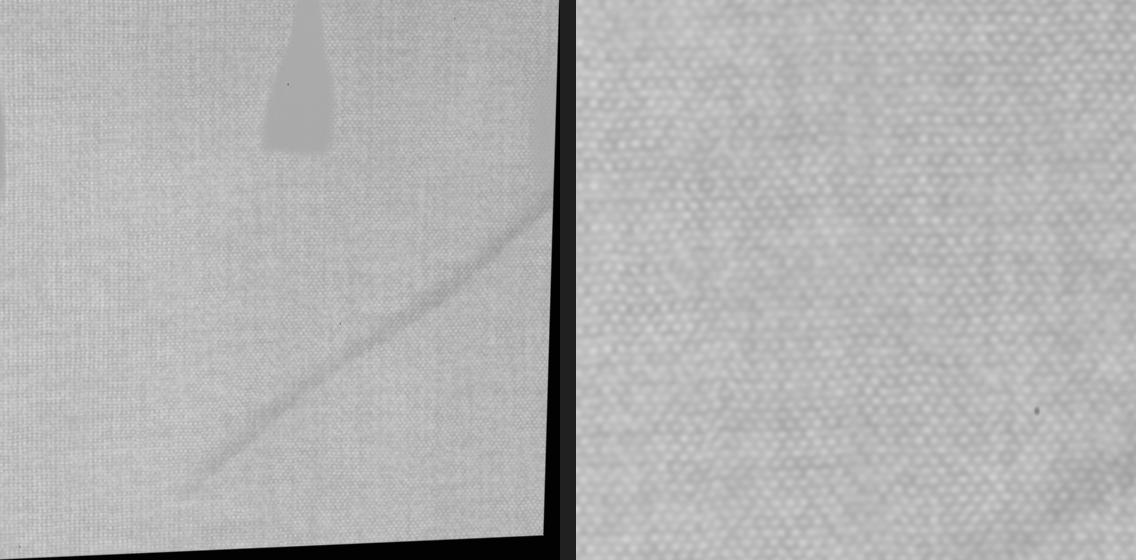
Left, the full canvas; right, a detail of the centre.
Write a Shadertoy shader that draws this texture.

```glsl
#define CLOTH_GREY 0.750
#define SIDE_FALLOFF 0.046
#define WEAVE_CONTRAST 0.036
#define SLUB_CONTRAST 0.040
#define GRAIN_CONTRAST 0.065
#define CLOUD_CONTRAST 0.040
#define STAIN_GREY 0.665
#define CREASE_DEPTH 0.050
#define BACKDROP_GREY 0.006
#define THREADS vec2(118.0, 82.0)
#define SPECK_CELLS 9.0
#define TAU 6.2831853

float hash(vec2 p) {
    return fract(sin(dot(p, vec2(127.1, 311.7))) * 43758.5453);
}

float noise(vec2 p) {
    vec2 i = floor(p), f = fract(p);
    f = f * f * (3.0 - 2.0 * f);
    return mix(mix(hash(i), hash(i + vec2(1, 0)), f.x),
               mix(hash(i + vec2(0, 1)), hash(i + vec2(1, 1)), f.x), f.y);
}

float fbm(vec2 p) {
    float sum = 0.0, gain = 0.5;
    for (int i = 0; i < 4; i++) {
        sum += gain * noise(p);
        p = p * 2.03 + 17.3;
        gain *= 0.5;
    }
    return sum / 0.9375;
}

// Upright rows on the left side pass into staggered stitches on the right
float weave(vec2 uv) {
    vec2 t = uv * THREADS * TAU;
    t.x += 1.6 * (noise(uv * vec2(14.0, 60.0)) - 0.5);
    t.y += 1.6 * (noise(uv * vec2(60.0, 14.0) + 5.0) - 0.5);
    float upright = cos(t.x) * (0.75 + 0.25 * cos(2.0 * t.y));
    float staggered = cos(t.x) * cos(t.y);
    float rows = cos(2.0 * t.y);
    float drift = uv.x + 0.7 * (fbm(uv * 5.0) - 0.5);
    float side = smoothstep(0.05, 0.65, drift);
    float strength = mix(1.1, 0.8, side) * (0.55 + 0.9 * noise(uv * 28.0));
    return strength * (mix(upright, staggered, 0.3 + 0.65 * side) + 0.4 * rows);
}

// Single threads that are thicker or thinner than the rest
float slubs(vec2 uv) {
    float weft = noise(uv * vec2(9.0, 165.0)) + noise(uv * vec2(24.0, 80.0));
    float warp = noise(uv * vec2(150.0, 8.0) + 31.0);
    return 0.5 * weft + 0.6 * warp - 0.8;
}

// Damp drop hanging from the top, and two cut off by the sides
float stain(vec2 uv) {
    vec2 p = uv + 0.008 * (vec2(noise(uv * 22.0), noise(uv * 22.0 + 9.0)) - 0.5);
    float rise = clamp((p.y - 0.79) / 0.21, 0.0, 1.0);
    float axis = mix(0.532, 0.553, rise);
    float halfWidth = mix(0.061, 0.021, smoothstep(0.0, 1.0, rise));
    vec2 q = vec2(p.x - axis, min(p.y - 0.79, 0.0));
    float drop = (length(vec2(pow(abs(q.x / halfWidth), 3.0),
                              pow(abs(q.y / 0.063), 3.0))) - 1.0) * 0.02;
    float right = (length((p - vec2(1.0, 0.765)) / vec2(0.057, 0.12)) - 1.0) * 0.05;
    float left = (length((p - vec2(0.0, 0.75)) / vec2(0.009, 0.09)) - 1.0) * 0.01;
    float mask = 1.0 - smoothstep(-0.010, 0.012, drop);
    mask = max(mask, 0.8 * (1.0 - smoothstep(-0.015, 0.010, right)));
    return max(mask, 1.0 - smoothstep(-0.006, 0.006, left));
}

// Soft diagonal fold, crisper along its lower edge
float crease(vec2 uv) {
    float line = 0.14 + 0.76 * (uv.x - 0.34) + 0.010 * sin(uv.x * 14.0);
    float d = (uv.y - line) * 0.8;
    float band = smoothstep(-0.016, -0.002, d) * (1.0 - smoothstep(0.0, 0.040, d));
    return band * smoothstep(0.29, 0.40, uv.x) * (0.75 + 0.4 * noise(uv * 12.0));
}

float specks(vec2 uv) {
    vec2 cell = floor(uv * SPECK_CELLS);
    vec2 spot = 0.2 + 0.6 * vec2(hash(cell + 3.0), hash(cell + 8.0));
    float d = length((fract(uv * SPECK_CELLS) - spot) * vec2(1.4, 1.0)) / SPECK_CELLS;
    return step(0.90, hash(cell + 21.0)) * (1.0 - smoothstep(0.0005, 0.0035, d));
}

void mainImage(out vec4 fragColor, in vec2 fragCoord) {
    vec2 uv = fragCoord / iResolution.xy;
    float pixel = 1.0 / iResolution.y;

    // Threads lean with the lower hem and bend a little
    vec2 cloth = uv;
    cloth.y -= 0.040 * uv.x * (1.0 - uv.y);
    cloth.x -= 0.028 * uv.x * uv.y;
    cloth += 0.008 * (vec2(noise(uv * 4.0), noise(uv * 4.0 + 40.0)) - 0.5);

    // Broad light and soft clouds
    float grey = CLOTH_GREY - SIDE_FALLOFF * uv.x;
    grey -= 0.025 * smoothstep(0.65, 1.0, uv.y);
    grey += CLOUD_CONTRAST * (fbm(uv * 6.0) - 0.5);

    // Fabric surface, smoothed where it is damp
    float damp = stain(uv);
    float surface = WEAVE_CONTRAST * weave(cloth) + SLUB_CONTRAST * slubs(cloth);
    surface += GRAIN_CONTRAST * (noise(cloth * vec2(230.0, 200.0)) - 0.5);
    grey = mix(grey, STAIN_GREY + 0.02 * (uv.y - 0.8), damp);
    grey += surface * mix(1.0, 0.10, damp);
    grey -= CREASE_DEPTH * crease(uv) + 0.22 * specks(uv);

    // Cut edges over the dark backdrop
    float inside = min(0.9690 + 0.0295 * uv.y - uv.x, uv.y - 0.001 - 0.0443 * uv.x);
    grey = mix(BACKDROP_GREY, grey, smoothstep(-pixel, pixel, inside));
    fragColor = vec4(vec3(grey), 1.0);
}
```
